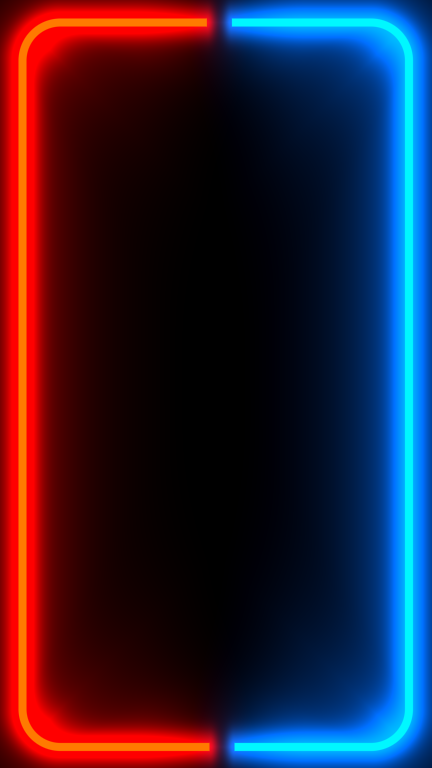
Give the GLSL for this background, as a WebGL 2 fragment shader.

```glsl
#version 300 es
precision highp float;

uniform vec2 u_resolution;
out vec4 fragColor;

float roundBox(vec2 p, vec2 halfSize, float radius) {
    vec2 q = abs(p) - halfSize + radius;
    return length(max(q, 0.0)) + min(max(q.x, q.y), 0.0) - radius;
}

// Depth inside the frame, with corners that soften toward the middle
float softDepth(vec2 p, vec2 halfSize) {
    vec2 q = abs(p) - halfSize;
    float edge = max(q.x, q.y);
    float blend = 0.1 + 0.8 * max(-edge, 0.0);
    float h = max(blend - abs(q.x - q.y), 0.0) / blend;
    return max(-edge - 0.25 * h * h * blend, 0.0);
}

// Tight glow hugging the tube plus a wide halo; pastEnd is positive beyond the tube's end
float neonGlow(float edge, float reach, float pastEnd, float strength, float spread) {
    float d = length(vec2(reach < abs(edge) ? reach : abs(edge), 2.0 * max(pastEnd, 0.0)));
    float tight = 0.75 * exp(-d * d / 0.00137);
    float halo = strength * exp(-reach / spread);
    return tight + halo * (1.0 - smoothstep(-0.17, 0.13, pastEnd));
}

float tubeMask(float edge, float pastEnd, float pixel) {
    float d = max(abs(edge) - 0.0093, pastEnd);
    return 1.0 - smoothstep(-pixel, pixel, d);
}

void main() {
    // Units of canvas width, centred on the frame
    float aspect = u_resolution.y / u_resolution.x;
    float pixel = 0.75 / u_resolution.x;
    vec2 p = gl_FragCoord.xy / u_resolution.x - vec2(0.4994, 0.5 * aspect - 0.0017);
    vec2 halfSize = vec2(0.4473, 0.5 * aspect - 0.0504);

    float edge = roundBox(p, halfSize, 0.088);
    float reach = edge > 0.0 ? 1.2 * edge : softDepth(p, halfSize);

    // The two tubes meet at a slightly leaning gap
    float seam = p.x - 0.0115 + 0.0036 * p.y;
    float redEnd = seam + 0.029;
    float blueEnd = 0.029 - seam;

    float red = neonGlow(edge, reach, redEnd, 0.7, 0.104);
    float blue = neonGlow(edge, reach, blueEnd, 0.95, 0.111);

    // Glows, fading to black in the middle
    vec3 color = vec3(max(red - 0.012, 0.0), 0.0, 0.0);
    color += vec3(0.0, max(0.45 * blue - 0.02, 0.0), max(blue - 0.015, 0.0));
    color = min(color, 1.0);

    // Bright tube cores
    color = mix(color, vec3(1.0, 0.48, 0.0), tubeMask(edge, redEnd, pixel));
    color = mix(color, vec3(0.0, 0.97, 1.0), tubeMask(edge, blueEnd, pixel));

    fragColor = vec4(color, 1.0);
}
```
